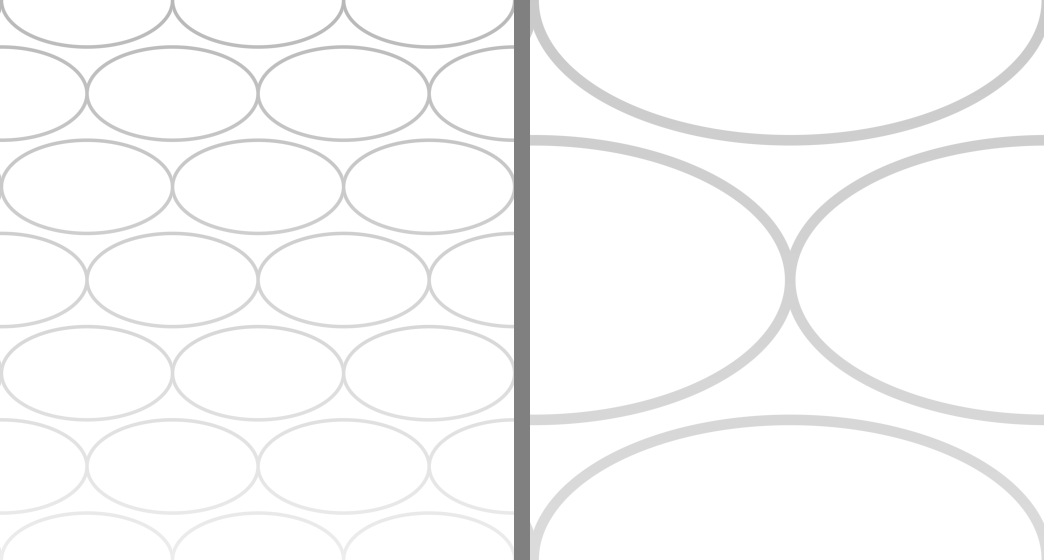
Left, the full canvas; right, a detail of the centre.
Reproduce this pattern procedurally as a Shadertoy shader.

```glsl
// Staggered rows of touching ellipse outlines on white, like stretched scales.
// Each row is a folded cell with a first-order ellipse distance; the line
// grey fades linearly from dark at the top to pale at the bottom.

// Lengths are in units of the canvas height.
const vec2  PITCH      = vec2(0.3055, 0.16645); // ellipse spacing across, up
const vec2  ORIGIN     = vec2(0.0026, 0.0006);  // first contact column, first row
const float LINE_WIDTH = 0.0063;
const float SOFTNESS   = 0.75;                  // edge half-width in pixels
const float GREY_LOW   = 0.93;
const float GREY_HIGH  = 0.72;
const vec3  PAPER      = vec3(1.0);

// Approximate distance to an ellipse outline, accurate close to the line.
float ellipseOutline(vec2 p, vec2 radii) {
    float k = length(p / radii);
    float slope = length(p / (radii * radii));
    return abs(k - 1.0) * max(k, 1e-4) / max(slope, 1e-4);
}

// Distance to the nearest ellipse in one row; even rows shift by half a pitch.
float rowDistance(vec2 p, float row) {
    float shift = 0.5 * (1.0 - mod(row, 2.0));
    float x = fract(p.x / PITCH.x - shift + 0.5) - 0.5;
    return ellipseOutline(vec2(x * PITCH.x, p.y - row * PITCH.y), 0.5 * PITCH);
}

void mainImage(out vec4 fragColor, in vec2 fragCoord) {
    vec2 uv = fragCoord / iResolution.y;
    vec2 p = uv - ORIGIN;

    // Include adjacent rows so that strokes cross cell borders intact.
    float nearestRow = floor(p.y / PITCH.y + 0.5);
    float d = 1.0;
    for (int i = -1; i <= 1; i++) {
        d = min(d, rowDistance(p, nearestRow + float(i)));
    }

    // Soft-edged stroke with the vertical fade.
    float edge = SOFTNESS / iResolution.y;
    float halfWidth = 0.5 * LINE_WIDTH;
    float ink = 1.0 - smoothstep(halfWidth - edge, halfWidth + edge, d);
    vec3 lineColor = vec3(mix(GREY_LOW, GREY_HIGH, uv.y));
    fragColor = vec4(mix(PAPER, lineColor, ink), 1.0);
}
```
